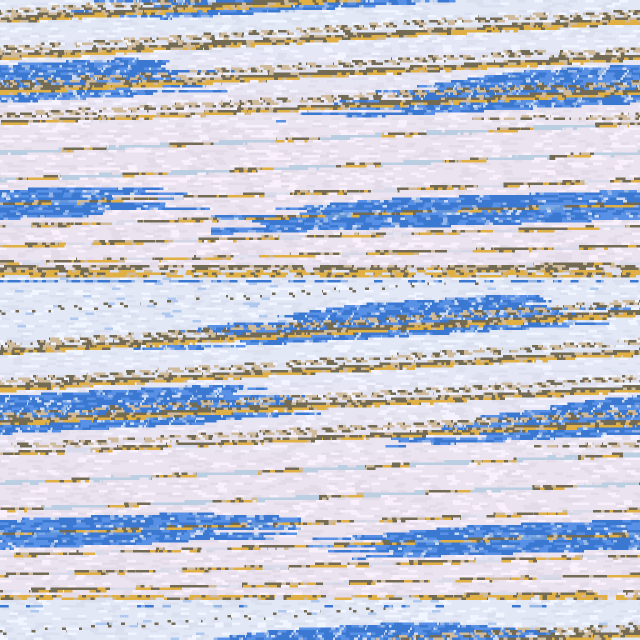
Reproduce this pattern procedurally as a Shadertoy shader.

```glsl
// Draws a pale woven cloth with slanted gold threads, feathered blue bands and stacked seams.

const float ROWS = 256.0;     // weave rows down the canvas
const float REPEATS = 1.96;   // vertical repeats down the canvas
const float START = 0.83;     // part of a repeat hidden above the top edge

const vec3 BLUE = vec3(0.23, 0.47, 0.82);
const vec3 SKY = vec3(0.58, 0.71, 0.90);
const vec3 GOLD = vec3(0.88, 0.69, 0.27);
const vec3 OLIVE = vec3(0.45, 0.42, 0.33);
const vec3 SAND = vec3(0.81, 0.73, 0.61);

float hash(vec2 p) {
    return fract(sin(dot(p, vec2(12.9898, 78.233))) * 43758.5);
}

// 1 inside the interval, 0 outside
float within(float value, float low, float high) {
    return step(low, value) * step(value, high);
}

// Threads crowd together toward the foot of each repeat
float threadHeight(float n) {
    return n * (0.1314 - 0.00383 * n);
}

float threadIndex(float v) {
    return 17.15 * (1.0 - sqrt(max(1.0 - 0.887 * v, 0.0)));
}

vec3 threadColor(float pick, float side) {
    vec3 dark = mix(OLIVE, SAND, step(0.72, pick));
    vec3 bright = mix(GOLD, mix(OLIVE, SAND, step(0.87, pick)), step(0.66, pick));
    return mix(dark, bright, step(0.0, side));
}

// Feathered band around a thread; it runs on across the side edges
float band(float x, float v, float row, float center, float halfLength, float above, float below) {
    float k = round(x - center);
    float d = v - threadHeight(k - x);
    float along = x - center - k + d;
    float ragged = 0.24 * (hash(vec2(row, center)) - 0.5);
    float body = halfLength + ragged - abs(along);
    float taper = smoothstep(-0.05, 0.2, halfLength - abs(along));
    return step(0.0, body) * within(d, -above * mix(0.5, 1.0, taper), below);
}

vec3 ground(float v, float pick) {
    vec3 cloth = mix(vec3(0.89, 0.91, 0.97), vec3(0.925, 0.89, 0.94), smoothstep(0.2, 0.65, v));
    cloth += 0.05 * step(0.82, pick) - 0.03 * step(pick, 0.2);
    return mix(cloth, SKY, 0.7 * step(0.975, pick) * step(v, 0.18));
}

vec3 addBands(vec3 color, float x, float v, float row, float pick, float fleck) {
    float cover = band(x, v, row, -1.40, 0.29, 0.080, 0.028);
    cover = max(cover, band(x, v, row, -3.93, 0.36, 0.082, 0.036));
    cover = max(cover, band(x, v, row, -8.03, 0.44, 0.045, 0.046));
    vec3 dye = mix(BLUE, vec3(0.35, 0.57, 0.90), step(0.6, pick));
    dye = mix(dye, SKY, step(0.86, fleck));
    // pale slanted scratches
    float scratch = step(fract(x * 28.0 + v * 12.0), 0.1) * step(0.5, fleck) * step(v, 0.5);
    dye = mix(dye, vec3(0.80, 0.86, 0.96), max(scratch, step(0.95, fleck)));
    return mix(color, dye, cover);
}

vec3 addThreads(vec3 color, float x, float v, float pick, float fleck) {
    float k = round(threadIndex(v) + x);
    float d = v - threadHeight(k - x) + 0.004 * (pick - 0.5);
    float heavy = step(1.5, k) * (1.0 - smoothstep(0.42, 0.6, v));
    float halfWidth = mix(0.0052, 0.0105, heavy);

    // main strand, broken into dashes where it is thin
    float faint = within(k, 5.5, 7.5);
    float dash = step(fract(x * 6.0 + k * 0.43), mix(0.76, 0.42, faint));
    dash = max(dash, step(0.3, heavy));
    float core = within(d, -halfWidth, halfWidth) * step(1.5, k);
    vec3 gap = mix(color, vec3(0.71, 0.80, 0.88), mix(0.35, 0.9, faint));
    color = mix(color, mix(gap, threadColor(fleck, d), dash), core);

    // loose barbed strand above the heavy threads
    float barb = fract(x * 42.0 - d * 30.0);
    float lift = -0.021 - 0.010 * fract(x);
    float loose = within(d, lift - 0.009, lift + 0.009) * step(0.25, heavy);
    vec3 fiber = mix(SAND, OLIVE, step(0.62, fleck));
    color = mix(color, fiber, loose * step(barb, 0.72) * step(0.15, pick));

    // first thread shows only as scattered stitches
    float stitch = within(k, 0.5, 1.5) * within(d, -0.007, 0.007) * step(barb, 0.22);
    return mix(color, OLIVE, stitch * step(0.35, pick) * step(x, 0.75));
}

vec3 addSeam(vec3 color, float level, float pick, float fleck) {
    float seam = round(level);
    float e = level - seam;
    float halfWidth = mix(0.020, 0.011, clamp(seam, 0.0, 1.0));
    float yarn = within(e, -halfWidth, halfWidth) * step(0.22, pick);
    color = mix(color, threadColor(fleck, e + 0.004), yarn);
    float trim = within(e, 0.025, 0.034) * step(mix(0.35, 0.8, seam), pick);
    return mix(color, mix(BLUE, SKY, step(0.6, fleck)), trim);
}

vec3 cloth(vec2 uv) {
    float row = floor((1.0 - uv.y) * ROWS);
    float level = (row + 0.5) / ROWS * REPEATS - START;
    float v = fract(level);
    float x = uv.x + 0.14 * mod(floor(level), 2.0);   // sideways drift between repeats
    float offset = 9.0 * hash(vec2(row, 3.0));
    float pick = hash(vec2(floor(uv.x * 75.0 + offset), row));
    float fleck = hash(vec2(floor(uv.x * 150.0 + offset), row + 17.0));
    vec3 color = ground(v, pick);
    color = addBands(color, x, v, row, pick, fleck);
    color = addThreads(color, x, v, pick, fleck);
    return addSeam(color, level, pick, fleck);
}

void mainImage(out vec4 fragColor, in vec2 fragCoord) {
    // 2 by 2 samples smooth the edges
    vec3 sum = vec3(0.0);
    for (int i = 0; i < 4; i++) {
        vec2 shift = vec2(float(i % 2), float(i / 2)) * 0.5 - 0.25;
        sum += cloth((fragCoord + shift) / iResolution.xy);
    }
    fragColor = vec4(sum / 4.0, 1.0);
}
```
